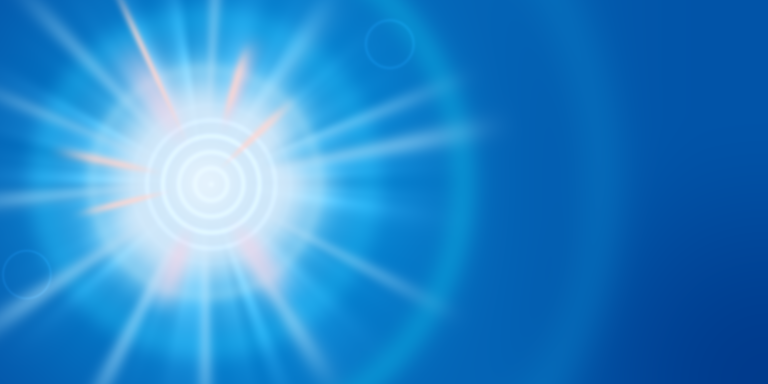
Give the GLSL for this background, as a WebGL 2 fragment shader.

```glsl
#version 300 es
precision highp float;
// Blue backdrop with a radiant white sunburst, soft halos and warm lens streaks.

uniform vec2 u_resolution;
out vec4 outColor;

float hash(float n) {
    return fract(sin(n * 127.1) * 43758.5453);
}

// Smooth noise around the circle, repeating after the given number of cells.
float angularNoise(float turn, float cells) {
    float x = fract(turn) * cells;
    float cell = floor(x);
    float a = hash(cell + cells);
    float b = hash(mod(cell + 1.0, cells) + cells);
    return mix(a, b, smoothstep(0.0, 1.0, fract(x)));
}

// Soft band of the given half width around a radius.
float band(float r, float radius, float width) {
    float d = (r - radius) / width;
    return exp(-d * d);
}

// Streak leaving the origin at an angle in degrees, widening as it goes.
float streak(vec2 q, float degrees, float spread, float start, float end) {
    float a = radians(degrees);
    vec2 dir = vec2(cos(a), sin(a));
    float along = dot(q, dir);
    float across = dot(q, vec2(-dir.y, dir.x));
    float fade = smoothstep(start, mix(start, end, 0.4), along)
               * (1.0 - smoothstep(mix(start, end, 0.55), end, along));
    return fade * band(across, 0.0, 0.004 + spread * max(along, 0.0));
}

void main() {
    vec2 p = gl_FragCoord.xy / u_resolution.y;
    p.x *= 2.0 * u_resolution.y / u_resolution.x;
    vec2 q = p - vec2(0.535, 0.525);
    float r = length(q);
    float turn = atan(q.y, q.x) / 6.2831853;
    float side = smoothstep(-0.6, 0.6, q.x / max(r, 0.001));

    // Deep blue base, darkest in the lower right corner
    vec3 color = mix(vec3(0.015, 0.40, 0.72), vec3(0.005, 0.33, 0.66), smoothstep(1.1, 1.85, p.x));
    color = mix(color, vec3(0.01, 0.31, 0.64), 0.7 * smoothstep(0.7, 0.0, p.x));
    color = mix(color, vec3(0.0, 0.23, 0.55), smoothstep(0.75, 0.0, length(p - vec2(2.0, 0.0))));

    // Wide azure glow, stronger to the right
    color = mix(color, vec3(0.04, 0.56, 0.86), smoothstep(0.85, 0.35, r) * mix(0.6, 0.85, side));
    color = mix(color, vec3(0.27, 0.73, 0.95), smoothstep(0.5, 0.27, r) * 0.85);

    // Halos: cyan ring, outer right arc, faint far arc
    color = mix(color, vec3(0.10, 0.70, 0.94), 0.40 * band(r, 0.425, 0.045));
    color = mix(color, vec3(0.04, 0.66, 0.87), 0.50 * side * band(r, 0.67, 0.045));
    color = mix(color, vec3(0.03, 0.48, 0.77), 0.45 * side * band(r, 1.03, 0.075));

    // Fine random rays
    float fine = angularNoise(turn, 47.0) * angularNoise(turn, 83.0);
    color += vec3(0.16, 0.17, 0.14) * (fine - 0.2) * smoothstep(0.75, 0.25, r) * smoothstep(0.05, 0.2, r);

    // Long pale rays: angle, spread, reach, strength
    vec4 rays[12] = vec4[12](
        vec4(11, 0.045, 0.85, 0.55), vec4(22, 0.035, 0.80, 0.35),
        vec4(-28, 0.035, 0.80, 0.38), vec4(-58, 0.055, 0.70, 0.60),
        vec4(-90, 0.035, 0.75, 0.45), vec4(-117, 0.040, 0.80, 0.50),
        vec4(-146, 0.045, 0.85, 0.55), vec4(-175, 0.045, 0.75, 0.50),
        vec4(157, 0.035, 0.75, 0.40), vec4(134, 0.040, 0.80, 0.40),
        vec4(87, 0.035, 0.75, 0.45), vec4(55, 0.070, 0.65, 0.40));
    for (int i = 0; i < 12; i++) {
        vec4 ray = rays[i];
        float light = streak(q, ray.x, ray.y, 0.05, ray.z);
        color = mix(color, vec3(0.62, 0.84, 0.97), ray.w * light);
    }

    // White core with thin concentric ripples
    float core = smoothstep(0.36, 0.17, r + 0.05 * (angularNoise(turn, 19.0) - 0.5));
    color = mix(color, vec3(0.85, 0.92, 0.98), 0.93 * core);
    color = mix(color, vec3(0.70, 0.89, 0.97), 0.25 * band(r, 0.295, 0.02));
    float rippleRadius = length(q - vec2(0.015, -0.005));
    float ripple = pow(0.5 + 0.5 * cos(rippleRadius * 150.0), 3.0);
    color += 0.06 * ripple * smoothstep(0.23, 0.12, rippleRadius);
    color = mix(color, vec3(0.95, 0.98, 1.0), 0.6 * band(r, 0.0, 0.09));

    // Broad pink patches: angle, spread, start, end
    vec4 patches[4] = vec4[4](
        vec4(120, 0.16, 0.08, 0.46), vec4(71, 0.07, 0.12, 0.43),
        vec4(-55, 0.14, 0.10, 0.40), vec4(-110, 0.12, 0.10, 0.38));
    for (int i = 0; i < 4; i++) {
        vec4 patchShape = patches[i];
        float light = streak(q, patchShape.x, patchShape.y, patchShape.z, patchShape.w);
        color = mix(color, vec3(0.96, 0.82, 0.90), 0.55 * light);
    }

    // Narrow warm streaks: angle, spread, start, end
    vec4 flares[5] = vec4[5](
        vec4(115, 0.016, 0.10, 0.62), vec4(43, 0.038, 0.04, 0.34),
        vec4(168, 0.036, 0.10, 0.43), vec4(-166, 0.028, 0.08, 0.37),
        vec4(73, 0.030, 0.15, 0.39));
    for (int i = 0; i < 5; i++) {
        vec4 flare = flares[i];
        float light = streak(q, flare.x, flare.y, flare.z, flare.w);
        color = mix(color, vec3(1.0, 0.84, 0.82), 0.72 * light);
    }

    // Two faint lens ghosts
    float ghosts = band(length(p - vec2(0.07, 0.285)), 0.062, 0.004)
                 + band(length(p - vec2(1.015, 0.885)), 0.062, 0.005);
    color += vec3(0.02, 0.04, 0.05) * ghosts;

    outColor = vec4(clamp(color, 0.0, 1.0), 1.0);
}
```
